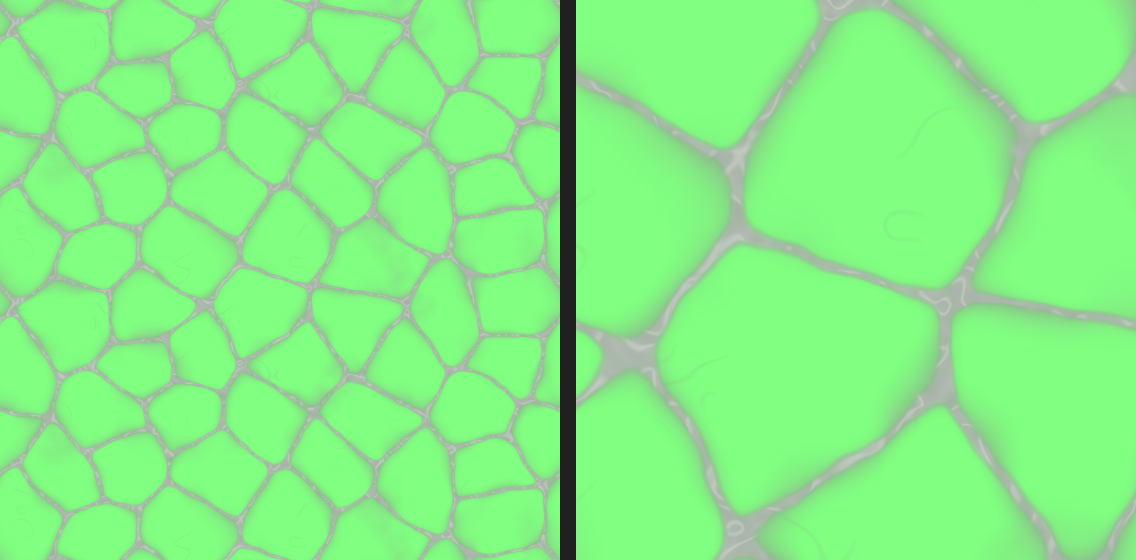
Left: the whole. Right: its middle third, enlarged.
Write a Shadertoy shader that draws this texture.

```glsl
// Green field stones in a rough wall, with pale grey mortar and soft shaded joints; tiles.
#define GRID vec2(6.0, 10.0)        // stones across and up
#define REPEAT vec2(1.0, 0.5)       // size of the repeating block
#define STONE_GREEN vec3(0.5, 1.0, 0.5)
#define JITTER vec2(0.62, 0.66)     // scatter of stone centres, in cells
#define CORNER 0.0055               // rounding of stone corners
#define WARP 0.012                  // waviness of the joints
#define HALO_MIN 0.0022             // reach of the tightest joint shade
#define HALO_MAX 0.0125             // reach of the softest joint shade
#define CORE_WIDTH 0.0042           // half width of the pale mortar line
#define STAIN 0.22                  // strength of blotches on the stones

vec2 hash2(vec2 p) {
    vec3 h = fract(vec3(p.xyx) * vec3(0.1031, 0.1030, 0.0973));
    h += dot(h, h.yzx + 33.33);
    return fract((h.xx + h.yz) * h.zy);
}

float corner(vec2 cell, vec2 f, vec2 o, vec2 period) {
    vec2 gradient = hash2(mod(cell + o, period) + period.x) * 2.0 - 1.0;
    return dot(gradient, f - o);
}

// Gradient noise, about -1 to 1, wrapping with the block; freq must be even
float noise(vec2 uv, float freq) {
    vec2 p = uv * freq, i = floor(p), f = p - i, period = freq * REPEAT;
    vec2 s = f * f * f * (f * (f * 6.0 - 15.0) + 10.0);
    float low = mix(corner(i, f, vec2(0, 0), period), corner(i, f, vec2(1, 0), period), s.x);
    float high = mix(corner(i, f, vec2(0, 1), period), corner(i, f, vec2(1, 1), period), s.x);
    return 1.6 * mix(low, high, s.y);
}

// Centre of the stone in a cell; rows are staggered like masonry
vec2 stoneCentre(vec2 cell) {
    vec2 id = mod(cell, GRID * REPEAT);
    float stagger = fract(0.4 * id.y + 0.01) - 0.41;
    vec2 scatter = (hash2(id + 17.0) - 0.5) * JITTER;
    return (cell + 0.5 + vec2(stagger, 0.0) + scatter) / GRID;
}

// Rounded distance to the nearest joint, and the cell of the stone
float jointDistance(vec2 p, out vec2 stone) {
    vec2 base = floor(p * GRID), nearest = vec2(0.0);
    float best = 9.0;
    for (int y = -2; y <= 2; y++)
    for (int x = -3; x <= 3; x++) {
        vec2 cell = base + vec2(x, y);
        vec2 r = stoneCentre(cell) - p;
        if (dot(r, r) < best) { best = dot(r, r); nearest = r; stone = cell; }
    }
    float sum = 1e-9;
    for (int y = -2; y <= 2; y++)
    for (int x = -3; x <= 3; x++) {
        vec2 r = stoneCentre(base + vec2(x, y)) - p;
        vec2 across = r - nearest;
        if (dot(across, across) > 1e-7)
            sum += exp(-dot(0.5 * (r + nearest), normalize(across)) / CORNER);
    }
    return -CORNER * log(sum);
}

void mainImage(out vec4 fragColor, in vec2 fragCoord) {
    vec2 uv = fragCoord / iResolution.xy;

    // Wavy joints
    vec2 bend = vec2(noise(uv, 10.0), noise(uv + 0.37, 10.0));
    vec2 wobble = vec2(noise(uv, 32.0), noise(uv + 0.61, 32.0));
    vec2 stone;
    float d = jointDistance(uv + WARP * bend + 0.2 * WARP * wobble, stone);
    d = max(d, 0.0);

    // Soft shade, wider on some sides of each stone
    vec2 shift = 7.0 * hash2(mod(stone, GRID * REPEAT) + 5.0);
    float soft = smoothstep(-0.35, 0.65, noise(uv + shift, 12.0));
    float grain = noise(uv + 0.01 * wobble, 90.0);
    float reach = mix(HALO_MIN, HALO_MAX, soft);
    float halo = 0.76 * exp(-d / reach) * (1.0 + 0.16 * grain);

    // Pale mortar line of uneven width
    float width = CORE_WIDTH * (0.85 + 0.6 * noise(uv, 20.0));
    float core = 1.0 - smoothstep(0.15 * width, width + 0.001, d + 0.0016 * noise(uv, 64.0));

    // Crusty wisps inside the wide joints
    float ridge = abs(noise(uv + 0.012 * wobble, 52.0));
    float wisp = (1.0 - smoothstep(0.0, 0.16, ridge)) * smoothstep(0.3, 0.65, halo);

    // Faint blotches and scratches on the stone faces
    float blotch = smoothstep(0.3, 0.8, noise(uv + 0.23, 8.0)) * (0.6 + 0.5 * noise(uv, 36.0));
    float scratch = 1.0 - smoothstep(0.0, 0.07, abs(noise(uv + 0.02 * bend, 24.0)));
    scratch *= smoothstep(0.25, 0.6, noise(uv + 0.71, 14.0));
    float stain = STAIN * max(blotch, 0.6 * scratch);

    // Mix green stone with grey mortar
    float cover = 1.0 - (1.0 - halo) * (1.0 - 0.7 * core) * (1.0 - 0.35 * wisp) * (1.0 - stain);
    cover = clamp(cover - 0.02, 0.0, 0.95);
    float grey = 0.575 + 0.11 * core + 0.07 * wisp + 0.035 * grain;
    fragColor = vec4(mix(STONE_GREEN, vec3(grey), cover), 1.0);
}
```
